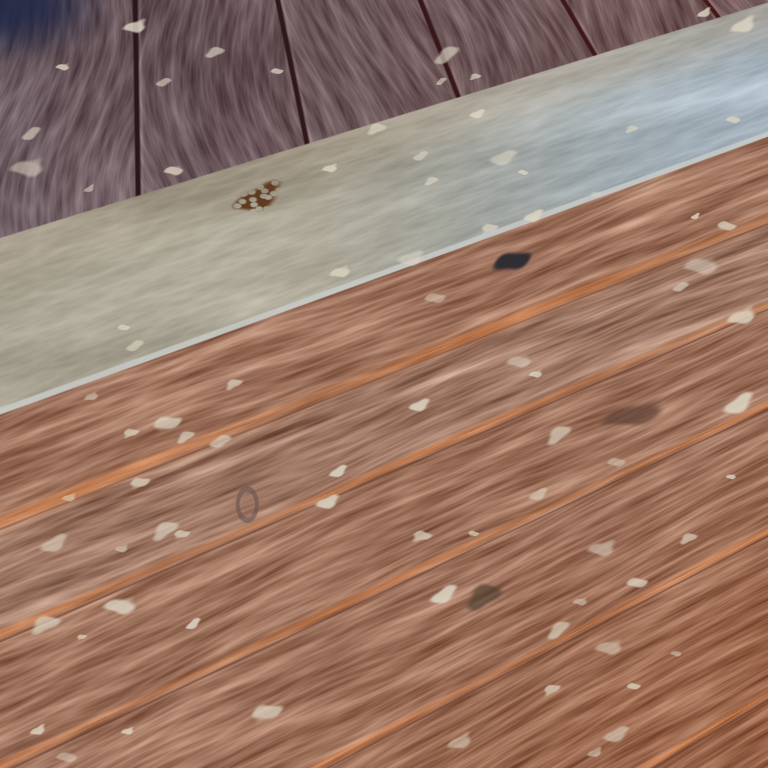
A three.js fragment shader for this texture:

```glsl
// Weathered decking: dark planks above, a pale stone strip, warm boards below.
// One perspective fan of lines sets the strip and board edges; stretched
// cellular noise makes the grain, and jittered grids scatter the paint flecks.
#define STRIP_LOW 0.46
#define STRIP_HIGH 0.69
#define FAN_SLOPE 0.4724
#define FAN_SPREAD 0.24
#define SOFT 0.0016
#define GRAIN 1.15
#define SEAM_GLOW vec3(0.84, 0.53, 0.33)
#define WOOD vec3(0.635, 0.465, 0.38)
#define DARK_WOOD vec3(0.40, 0.335, 0.355)
#define FLECK vec3(0.86, 0.83, 0.76)

varying vec2 vUv;

vec2 hash2(vec2 p) {
  vec2 s = vec2(dot(p, vec2(127.1, 311.7)), dot(p, vec2(269.5, 183.3)));
  return fract(sin(s) * 43758.55);
}

// Distance to the nearest jittered cell point
float cells(vec2 p) {
  vec2 id = floor(p), f = fract(p);
  float nearest = 2.0;
  for (int j = -1; j <= 1; j++)
    for (int i = -1; i <= 1; i++) {
      vec2 o = vec2(float(i), float(j));
      nearest = min(nearest, length(o + hash2(id + o) - f));
    }
  return nearest;
}

// Layered cells, roughly centred on zero
float grain(vec2 p) {
  float coarse = cells(p), mid = cells(p * vec2(2.1, 2.4) + 7.0);
  float fine = cells(p * vec2(4.6, 4.2) + 19.0);
  return coarse * 0.45 + mid * 0.33 + fine * 0.22 - 0.46;
}

float line(float d, float width) {
  return 1.0 - smoothstep(width - SOFT, width + SOFT, abs(d));
}

// Tilted, slightly lumpy ellipse
float blot(vec2 p, vec2 size, float angle, float seed) {
  float c = cos(angle), s = sin(angle);
  vec2 q = vec2(c * p.x + s * p.y, c * p.y - s * p.x) / size;
  q += 0.22 * sin(q.yx * 3.0 + seed);
  return 1.0 - smoothstep(0.7, 1.25, length(q));
}

float flecks(vec2 p, float count, float chance, float size) {
  vec2 id = floor(p * count);
  vec2 place = hash2(id + count), kind = hash2(id + count + 41.0);
  vec2 centre = (id + 0.18 + 0.64 * place) / count;
  float r = size * mix(0.5, 1.15, kind.y);
  return blot(p - centre, r * vec2(1.35, 0.7), 0.35 * place.x + 0.1, place.y * 9.0)
    * step(kind.x, chance) * mix(0.55, 1.0, place.y);
}

vec3 upperPlanks(vec2 p) {
  float depth = 1.0 - p.y, pitch = 0.1855 + 0.19 * depth;
  float k = (p.x - 0.176 - 0.015 * depth) / pitch;
  float tone = hash2(vec2(floor(k), 3.0)).x;
  vec3 col = DARK_WOOD + vec3(0.06, 0.02, 0.0) * p.x + 0.03 * (tone - 0.5);
  float warp = 0.12 * sin(depth * 14.0 + floor(k) * 2.0);
  col += grain(vec2((k + warp) * 11.0, depth * 8.0)) * 0.38;
  col += 0.07 * smoothstep(0.1, 0.3, depth) * (1.0 - p.x);
  float gap = (fract(k + 0.5) - 0.5) * pitch;
  col += 0.07 * line(gap - 0.006, 0.0015);
  col = mix(col, vec3(0.13 + 0.15 * p.x, 0.09, 0.10), line(gap, 0.0032));
  float corner = 1.0 - smoothstep(0.03, 0.13, length((p - vec2(0.0, 1.0)) * vec2(0.8, 1.4)));
  return mix(col, vec3(0.12, 0.15, 0.27), corner * 0.85);
}

vec3 stoneStrip(vec2 p, float fan) {
  vec3 col = mix(vec3(0.665, 0.645, 0.58), vec3(0.66, 0.71, 0.745), smoothstep(0.35, 0.95, p.x));
  float across = (fan - STRIP_LOW) / (STRIP_HIGH - STRIP_LOW);
  col = mix(col, vec3(0.63, 0.58, 0.51), 0.6 * smoothstep(0.55, 0.95, across));
  col += grain(vec2(p.x * 9.0, fan * 45.0)) * 0.17;
  col += 0.035 * sin(p.x * 9.0 + fan * 21.0 + sin(fan * 37.0 + p.x * 5.0));
  return mix(col, vec3(0.79, 0.80, 0.79), 0.8 * line(fan - STRIP_LOW - 0.004, 0.005));
}

vec3 lowerBoards(vec2 p, float fan) {
  float t = STRIP_LOW - fan, board = 0.0, glow = 0.0, shade = 0.0;
  for (int i = 1; i <= 5; i++) {
    float n = float(i), d = t - n * (0.14 + 0.0032 * (n - 1.0) * (n - 1.0));
    board += step(0.0, d);
    float width = i == 1 ? 0.009 : 0.0055;
    glow = max(glow, exp(-d * d / (width * width)));
    shade = max(shade, line(d - 0.009, 0.0015 + 0.001 * step(4.5, n)));
  }
  float wave = 0.005 * sin(p.x * 8.0 + board * 2.0) + 0.002 * sin(p.x * 23.0 + t * 30.0);
  float streak = grain(vec2(p.x * 4.5 + board * 5.0, (t + wave) * 48.0));
  vec3 col = WOOD + streak * GRAIN * vec3(0.44, 0.44, 0.42);
  col += vec3(0.0, 0.02, 0.03) * step(0.5, board) * step(board, 1.5);
  col -= vec3(0.02, 0.055, 0.075) * smoothstep(0.45, 0.9, t) * p.x;
  col -= 0.10 * line(t - 0.172 - wave, 0.004) * (0.6 + 0.4 * sin(p.x * 7.0));
  col += 0.07 * line(t - 0.186 - wave, 0.004);
  col = mix(col, vec3(0.38, 0.23, 0.18), shade * 0.6);
  return mix(col, SEAM_GLOW + streak * 0.25, glow * (0.62 + 0.2 * sin(p.x * 11.0 + board)));
}

void main() {
  vec2 p = vUv;
  float fan = (p.y - FAN_SLOPE * p.x) / (1.0 - FAN_SPREAD * p.x);
  float aboveLow = smoothstep(-SOFT, SOFT, fan - STRIP_LOW);
  float aboveHigh = smoothstep(-SOFT, SOFT, fan - STRIP_HIGH);
  vec3 col = mix(lowerBoards(p, fan), stoneStrip(p, fan), aboveLow);
  col = mix(col, upperPlanks(p), aboveHigh);

  // Scattered paint flecks, large then small
  float paint = max(flecks(p, 8.0, 0.5, 0.013), flecks(p, 15.0, 0.24, 0.008));
  col = mix(col, FLECK, paint * 0.88);

  // Leaf, dry twigs, and stains in the boards
  float twigs = blot(p - vec2(0.337, 0.743), vec2(0.03, 0.014), 0.35, 2.0);
  twigs *= smoothstep(0.25, 0.5, cells(p * vec2(75.0, 110.0)));
  col = mix(col, vec3(0.37, 0.23, 0.13), twigs);
  col = mix(col, vec3(0.34, 0.23, 0.19), 0.65 * blot(p - vec2(0.827, 0.461), vec2(0.038, 0.013), 0.3, 1.0));
  col = mix(col, vec3(0.30, 0.25, 0.19), 0.65 * blot(p - vec2(0.629, 0.223), vec2(0.022, 0.014), 0.25, 4.0));
  float knot = length((p - vec2(0.322, 0.343)) * vec2(1.6, 1.0));
  col = mix(col, vec3(0.40, 0.32, 0.31), 0.6 * line(knot - 0.02, 0.004));
  col = mix(col, vec3(0.19, 0.18, 0.20), blot(p - vec2(0.667, 0.660), vec2(0.023, 0.012), 0.5, 0.0));
  gl_FragColor = vec4(clamp(col, 0.0, 1.0), 1.0);
}
```
